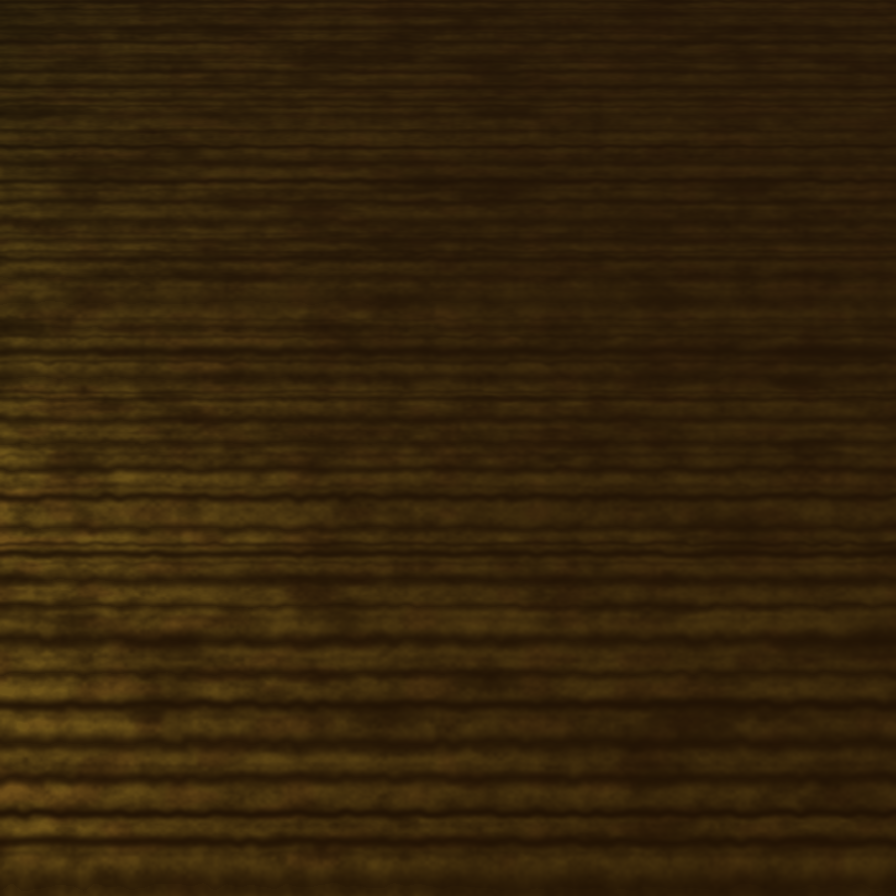
Reproduce this texture procedurally as a three.js fragment shader.

```glsl
// Dim amber ribbed surface: horizontal ridges that narrow toward the top, lit from the left.
varying vec2 vUv;

float hash(vec2 p) {
  return fract(sin(dot(p, vec2(127.1, 311.7))) * 43758.5453);
}

float noise(vec2 p) {
  vec2 i = floor(p), f = fract(p);
  f = f * f * (3.0 - 2.0 * f);
  return mix(mix(hash(i), hash(i + vec2(1.0, 0.0)), f.x),
             mix(hash(i + vec2(0.0, 1.0)), hash(i + vec2(1.0, 1.0)), f.x), f.y);
}

float fbm(vec2 p) {
  float sum = 0.0, gain = 0.53;
  for (int i = 0; i < 4; i++) {
    sum += gain * noise(p);
    p = p * 2.03 + 17.3;
    gain *= 0.5;
  }
  return sum;
}

// Ridge height from 0 in the grooves to about 1 on the crests
float ridges(float phase) {
  float id = floor(phase + 0.5);
  float offset = phase - id;
  float width = mix(0.16, 0.29, hash(vec2(id, 3.0)));
  float depth = mix(0.55, 0.95, hash(vec2(id, 8.0)));
  float groove = depth * exp(-offset * offset / (width * width));

  // Secondary crease somewhere on each ridge
  float row = floor(phase);
  float crease = (fract(phase) - mix(0.35, 0.65, hash(vec2(row, 5.0)))) / 0.11;
  float creaseDepth = 0.55 * hash(vec2(row, 12.0));

  float crest = 1.12 - 0.22 * fract(phase);
  return crest * (1.0 - groove) * (1.0 - creaseDepth * exp(-crease * crease));
}

void main() {
  float x = vUv.x;
  float down = 1.0 - vUv.y;

  // About 38 nearly straight ridges, spaced in perspective with uneven widths
  float phase = 35.1 * log(1.0 + 1.97 * down);
  phase += 0.55 * (noise(vec2(phase * 0.7, 7.0)) - 0.5);
  float row = phase;
  phase += 0.05 * (noise(vec2(x * 9.0, row * 0.6)) - 0.5);
  phase += 0.13 * (noise(vec2(x * 75.0, row * 2.0)) - 0.5);
  float height = ridges(phase);
  height = mix(0.5, height, mix(0.6, 0.95, smoothstep(0.0, 0.7, down)));

  // Long streaks, mottled wear, dark smudges and fine grain
  float streak = noise(vec2(x * 2.5, row * 3.1 + 40.0));
  float mottle = fbm(vec2(x * 42.0, row * 1.9));
  float smudge = smoothstep(0.52, 0.8, fbm(vec2(x * 11.0, row * 0.9 + 60.0)));
  float grain = noise(vec2(x * 170.0, vUv.y * 190.0));
  float thread = noise(vec2(x * 120.0, row * 0.4));
  float wear = 0.42 + 0.85 * mottle + 0.32 * (streak - 0.5);
  wear += 0.2 * (grain - 0.5) + 0.1 * (thread - 0.5);
  wear *= 1.0 - 0.5 * smudge;

  // Glow at the left edge, lift at the bottom, shade at the upper right
  float rise = (down - 0.58) / 0.38;
  float light = 0.44 + 0.62 * exp(-4.0 * x) * exp(-rise * rise);
  light += 0.3 * smoothstep(0.3, 1.0, down) * (1.0 - 0.6 * x);
  light -= 0.11 * smoothstep(0.15, 0.7, x);

  float value = clamp(0.045 + light * height * wear, 0.0, 1.1);
  vec3 color = mix(vec3(0.113, 0.058, 0.01), vec3(0.40, 0.30, 0.085), value);

  // Olive cast by the glow, rusty flecks elsewhere
  color.r -= 0.015 * exp(-5.0 * x) * (1.0 - down);
  color.g -= 0.022 * smoothstep(0.5, 0.85, noise(vec2(x * 30.0, row * 2.0 + 90.0))) * value;
  color += 0.012 * (1.0 - down) * vec3(0.0, 0.4, 1.0);

  gl_FragColor = vec4(color, 1.0);
}
```
